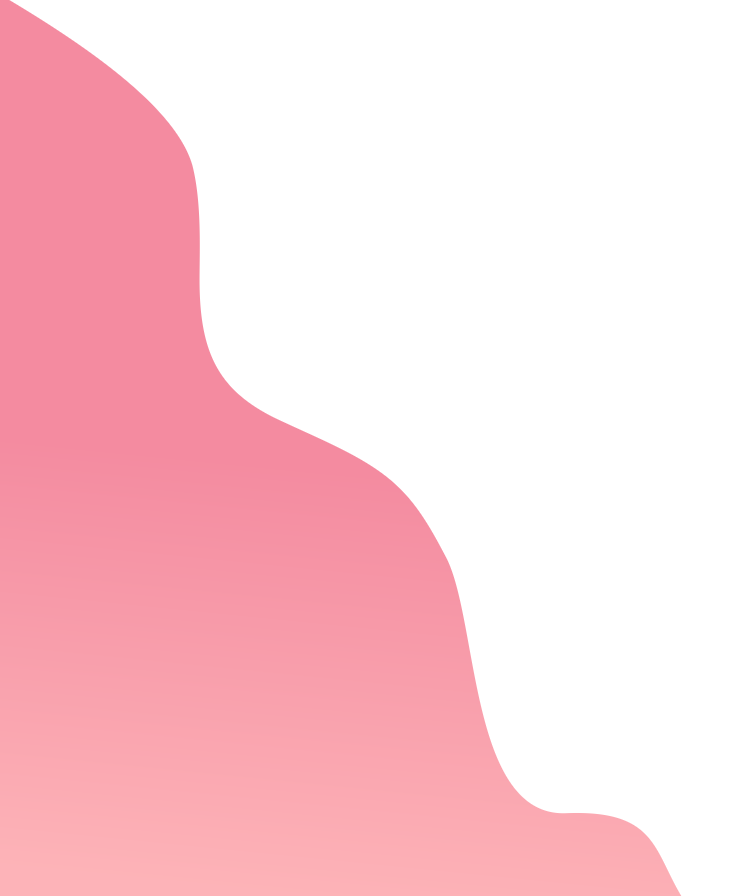
A Shadertoy shader for this background:

```glsl
// Draws a pink gradient slope with a wavy edge, falling from upper left to lower right on white.

#define PAPER vec3(1.0)
#define ROSE vec3(0.955, 0.545, 0.627)
#define BLUSH vec3(0.992, 0.702, 0.720)
#define FADE_START 0.487
#define FADE_END 0.965
#define FADE_TILT 0.1
#define CURVES 7
#define SOLVE_STEPS 18

// Chained cubic Bezier controls; unit is the canvas height, y runs downward.
const vec2 EDGE[22] = vec2[22](
    vec2(0.0104, 0.0), vec2(0.1107, 0.0599), vec2(0.1979, 0.125),
    vec2(0.2148, 0.1849), vec2(0.2253, 0.2266), vec2(0.2227, 0.2799),
    vec2(0.2227, 0.3125), vec2(0.2227, 0.3932), vec2(0.2435, 0.4349),
    vec2(0.306, 0.4661), vec2(0.3581, 0.4909), vec2(0.4102, 0.5104),
    vec2(0.444, 0.543), vec2(0.4674, 0.5651), vec2(0.4831, 0.5938),
    vec2(0.4987, 0.6237), vec2(0.5339, 0.6953), vec2(0.5247, 0.9115),
    vec2(0.6315, 0.9076), vec2(0.7318, 0.9036), vec2(0.7292, 0.9479),
    vec2(0.7604, 1.0));

float diagonal(vec2 p) { return p.x + p.y; }

vec2 bezier(vec2 a, vec2 b, vec2 c, vec2 d, float t) {
    float s = 1.0 - t;
    return s * s * s * a + 3.0 * s * t * (s * b + t * c) + t * t * t * d;
}

vec2 bezierTangent(vec2 a, vec2 b, vec2 c, vec2 d, float t) {
    float s = 1.0 - t;
    return s * s * (b - a) + 2.0 * s * t * (c - b) + t * t * (d - c);
}

// Approximate signed distance to the edge, negative inside the slope.
float edgeDistance(vec2 p) {
    // The edge always advances along the diagonal, so one curve spans each value.
    float target = diagonal(p);
    int first = 0;
    for (int i = 1; i < CURVES; i++) {
        if (target > diagonal(EDGE[3 * i])) first = 3 * i;
    }
    vec2 a = EDGE[first], b = EDGE[first + 1];
    vec2 c = EDGE[first + 2], d = EDGE[first + 3];

    // Bisect for the curve point on the same diagonal.
    float low = 0.0, high = 1.0;
    for (int i = 0; i < SOLVE_STEPS; i++) {
        float middle = 0.5 * (low + high);
        if (diagonal(bezier(a, b, c, d, middle)) < target) low = middle;
        else high = middle;
    }
    float t = 0.5 * (low + high);
    vec2 tangent = normalize(bezierTangent(a, b, c, d, t));
    return dot(p - bezier(a, b, c, d, t), vec2(tangent.y, -tangent.x));
}

void mainImage(out vec4 fragColor, in vec2 fragCoord) {
    float pixel = 1.0 / iResolution.y;
    vec2 p = fragCoord * pixel;
    p.y = 1.0 - p.y;

    // Slightly tilted vertical fade
    float fade = (p.y - FADE_TILT * p.x - FADE_START) / (FADE_END - FADE_START);
    vec3 slope = mix(ROSE, BLUSH, clamp(fade, 0.0, 1.0));

    // Smooth edge against the paper
    float outside = clamp(0.5 + edgeDistance(p) / pixel, 0.0, 1.0);
    fragColor = vec4(mix(slope, PAPER, outside), 1.0);
}
```
